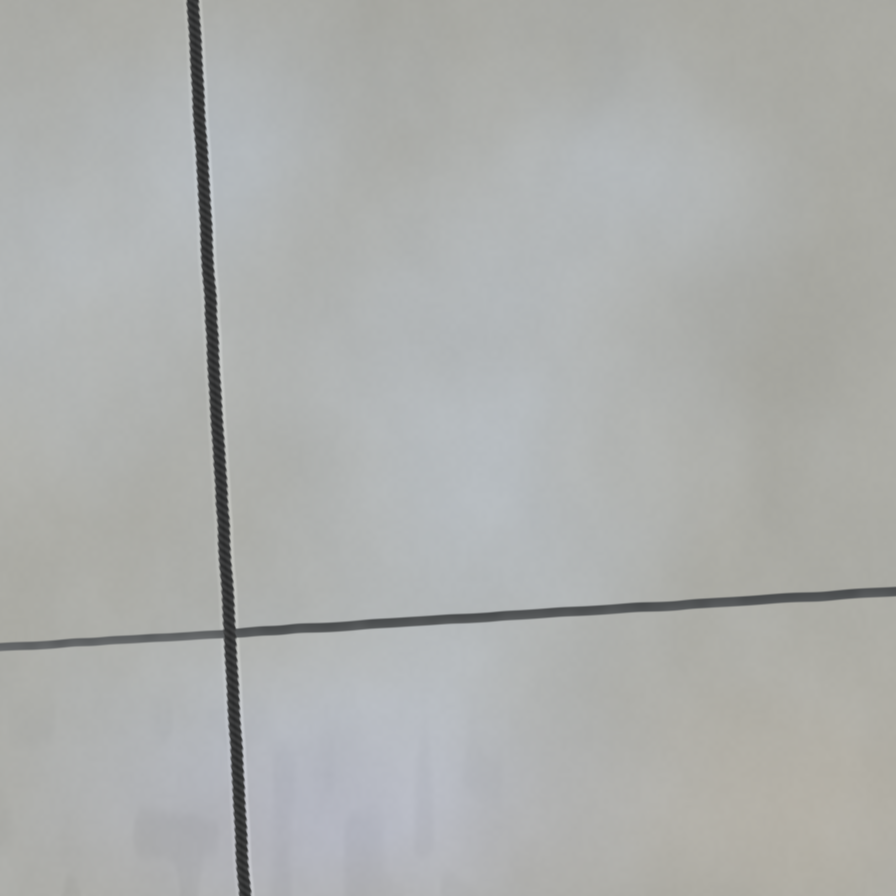
This texture is drawn by a WebGL 1 fragment shader. Its source:

```glsl
precision highp float;
// Large mottled grey stone tiles with slightly tilted dark joints.

uniform vec2 u_resolution;

const float TILE_SIZE = 0.9;
const vec2 JOINT_ORIGIN = vec2(0.273, 0.277);
const vec2 JOINT_SLOPE = vec2(-0.058, 0.063);
const vec3 WARM_STONE = vec3(0.675, 0.675, 0.650);
const vec3 COOL_STONE = vec3(0.715, 0.735, 0.750);
const vec3 DARK_JOINT = vec3(0.195, 0.198, 0.200);
const vec3 GREY_JOINT = vec3(0.315, 0.325, 0.330);

float hash(vec2 p) {
  vec3 q = fract(p.xyx * vec3(0.1031, 0.1030, 0.0973));
  q += dot(q, q.yzx + 33.33);
  return fract((q.x + q.y) * q.z);
}

float noise(vec2 p) {
  vec2 cell = floor(p);
  vec2 f = fract(p);
  f = f * f * (3.0 - 2.0 * f);
  float low = mix(hash(cell), hash(cell + vec2(1.0, 0.0)), f.x);
  float high = mix(hash(cell + vec2(0.0, 1.0)), hash(cell + 1.0), f.x);
  return mix(low, high, f.y);
}

float fbm(vec2 p) {
  float sum = 0.0;
  float weight = 0.5;
  for (int i = 0; i < 5; i++) {
    sum += weight * noise(p);
    p = mat2(1.6, 1.2, -1.2, 1.6) * p + 7.3;
    weight *= 0.5;
  }
  return sum;
}

// Soft elliptical cloud, 1 at its centre
float cloud(vec2 p, vec2 centre, vec2 radius) {
  vec2 q = (p - centre) / radius;
  return exp(-dot(q, q));
}

// Coverage of a line from the distance to its centre
float line(float dist, float width, float blur) {
  return 1.0 - smoothstep(-blur, blur, abs(dist) - 0.5 * width);
}

// Signed distance to the nearest joint on each axis
vec2 jointDistance(vec2 grid, float size) {
  return (fract(grid / size + 0.5) - 0.5) * size;
}

vec3 stone(vec2 p, vec2 tile) {
  vec2 offset = 5.0 * vec2(hash(tile + 11.0), hash(tile + 23.0));
  vec2 warped = p + 0.10 * (vec2(fbm(p * 4.0 + offset), fbm(p * 4.0 + 9.0)) - 0.5);

  // Broad cool clouds over the warm ground
  float cool = cloud(warped, vec2(0.53, 0.52), vec2(0.20, 0.30));
  cool += 0.75 * cloud(warped, vec2(0.26, 0.87), vec2(0.13, 0.16));
  cool += 0.70 * cloud(warped, vec2(0.04, 0.67), vec2(0.16, 0.17));
  cool += 0.90 * cloud(warped, vec2(0.36, 0.12), vec2(0.24, 0.16));
  cool += 0.45 * cloud(warped, vec2(0.72, 0.80), vec2(0.13, 0.12));
  cool += 0.8 * (fbm(p * 5.0 + offset) - 0.45);
  vec3 color = mix(WARM_STONE, COOL_STONE, clamp(cool, 0.0, 1.0));

  // Tonal drift, lavender tint, faint streaks and grain
  color += 0.035 * (fbm(p * vec2(9.0, 6.0) + offset + 3.0) - 0.48);
  color += 0.020 * (fbm(p * vec2(22.0, 12.0) + 17.0) - 0.48);
  color -= 0.025 * cloud(p, vec2(0.86, 0.64), vec2(0.10, 0.15));
  color -= 0.020 * smoothstep(0.75, 1.0, p.y);
  color += vec3(0.0, -0.010, 0.015) * cloud(p, vec2(0.36, 0.08), vec2(0.25, 0.12));
  color += vec3(0.020, 0.005, -0.010) * cloud(p, vec2(0.90, 0.10), vec2(0.22, 0.14));
  float streak = smoothstep(0.55, 0.85, noise(p * vec2(38.0, 15.0) + 4.0));
  color -= 0.022 * streak * (1.0 - smoothstep(0.12, 0.28, p.y)) * (1.0 - smoothstep(0.45, 0.65, p.x));
  color += 0.008 * (noise(p * 170.0) - 0.5);
  return color + 0.012 * (hash(tile + 5.0) - 0.5);
}

void main() {
  vec2 p = gl_FragCoord.xy / u_resolution;
  float blur = max(0.0016, 0.8 / min(u_resolution.x, u_resolution.y));
  vec2 grid = p - JOINT_ORIGIN - JOINT_SLOPE * p.yx;
  vec2 tile = floor(grid / TILE_SIZE);
  vec2 dist = jointDistance(grid, TILE_SIZE);
  dist += 0.0016 * (vec2(noise(p.yy * 24.0), noise(p.xx * 24.0 + 8.0)) - 0.5);
  vec3 color = stone(p, tile);

  // Pale edges beside the upright joint
  float rim = line(abs(dist.x) - 0.0088, 0.0025, 0.0022);
  color += rim * mix(0.045, 0.085, step(0.0, dist.x));

  // Level joint, thinner and paler on the left
  float right = smoothstep(-0.01, 0.02, grid.x);
  float level = line(dist.y, mix(0.0090, 0.0105, right), blur);
  vec3 levelColor = mix(GREY_JOINT + 0.06, GREY_JOINT, right);
  levelColor += 0.04 * (noise(p * 60.0) - 0.5) - 5.0 * dist.y;
  color = mix(color, levelColor, level);

  // Upright joint with a fine slanted weave
  float weave = sin(6.2832 * (p.y + 0.7 * p.x) / 0.0085);
  float upright = line(dist.x + 0.0005 * weave, 0.0130, blur);
  vec3 uprightColor = DARK_JOINT + 0.035 * weave + 6.0 * abs(dist.x);
  color = mix(color, uprightColor, upright);

  gl_FragColor = vec4(color, 1.0);
}
```
